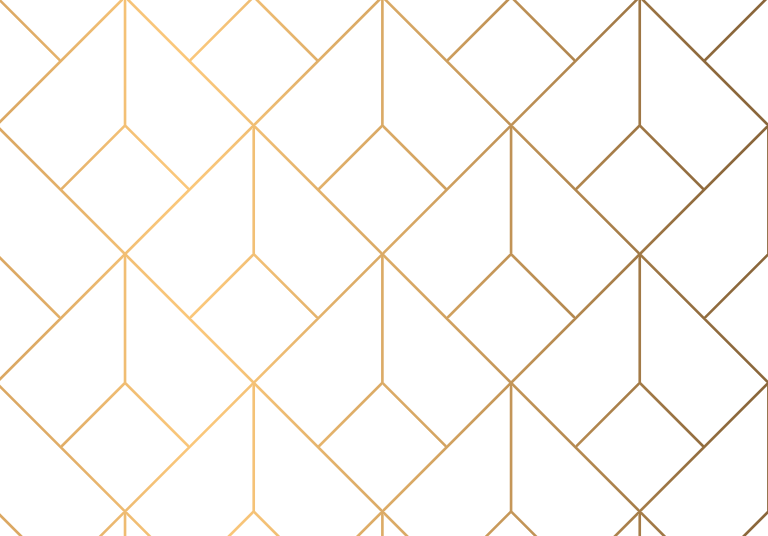
Give the GLSL for this pattern, as a Shadertoy shader.

```glsl
const float PERIOD = 0.3351;                  // repeat size, in canvas widths
const vec2 APEX = vec2(0.1628, -0.0042);      // top corner of the first diamond, y down
const float HALF_WIDTH = 0.00172;             // half the line thickness

float segmentDistance(vec2 p, vec2 a, vec2 b) {
    vec2 pa = p - a, ba = b - a;
    return length(pa - ba * clamp(dot(pa, ba) / dot(ba, ba), 0.0, 1.0));
}

// Fold the plane into one diamond, |x| + |y| <= 0.5, centred on the origin
vec2 diamondCell(vec2 p) {
    vec2 cell = p - floor(p + 0.5);
    if (abs(cell.x) + abs(cell.y) > 0.5) {
        cell -= 0.5 * vec2(cell.x < 0.0 ? -1.0 : 1.0, cell.y < 0.0 ? -1.0 : 1.0);
    }
    return cell;
}

// Diamond outline, upright spine, and a small square in the lower corner
float latticeDistance(vec2 cell) {
    vec2 side = vec2(abs(cell.x), cell.y);
    float outline = (0.5 - side.x - abs(side.y)) * sqrt(0.5);
    float spine = segmentDistance(side, vec2(0.0, -0.5), vec2(0.0));
    float square = segmentDistance(side, vec2(0.0), vec2(0.25));
    return min(outline, min(spine, square));
}

// Metallic ramp: amber, bright gold, ochre, bronze
vec3 goldGradient(float t) {
    vec3 gold = mix(vec3(0.86, 0.66, 0.39), vec3(0.98, 0.78, 0.48), smoothstep(0.0, 0.25, t));
    gold = mix(gold, vec3(0.86, 0.67, 0.40), smoothstep(0.25, 0.50, t));
    gold = mix(gold, vec3(0.76, 0.58, 0.34), smoothstep(0.48, 0.70, t));
    return mix(gold, vec3(0.54, 0.40, 0.23), smoothstep(0.62, 1.0, t));
}

void mainImage(out vec4 fragColor, in vec2 fragCoord) {
    float pixel = 1.0 / iResolution.x;
    vec2 p = vec2(fragCoord.x, iResolution.y - fragCoord.y) * pixel;

    // Repeating line work
    vec2 cell = diamondCell((p - APEX) / PERIOD - vec2(0.0, 0.5));
    float dist = latticeDistance(cell) * PERIOD;
    float ink = clamp((HALF_WIDTH - dist) / pixel + 0.5, 0.0, 1.0);

    // Slightly tilted sheen across the canvas
    vec3 gold = goldGradient(p.x - 0.06 * (p.y - 0.35));
    fragColor = vec4(mix(vec3(1.0), gold, ink), 1.0);
}
```
